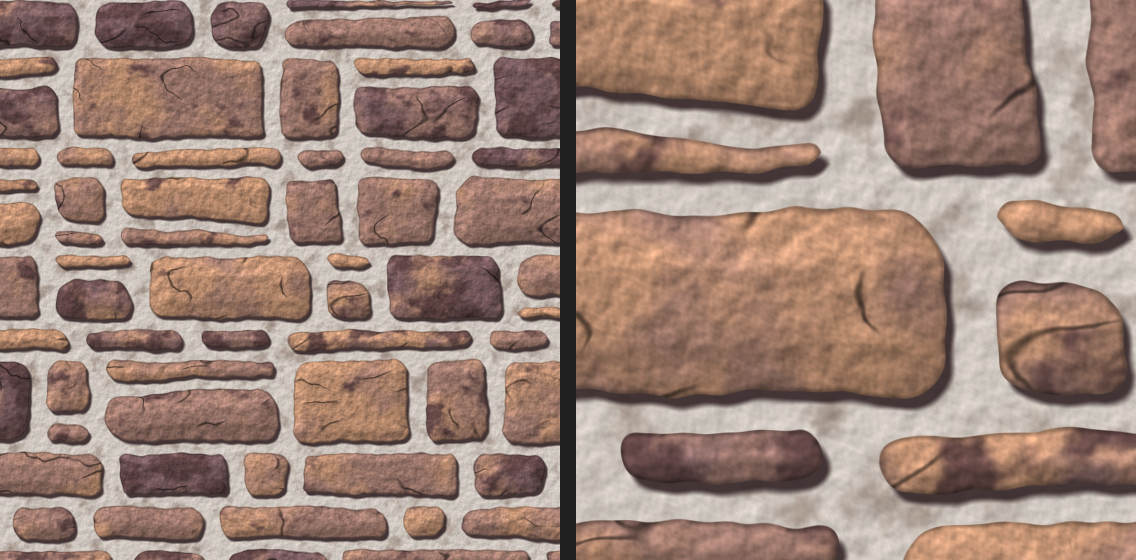
Left: the whole. Right: its middle third, enlarged.
A WebGL 1 fragment shader for this texture:

```glsl
precision highp float;
// Draws a rustic wall of rough brown stones set in pale mortar, lit from the upper left.
uniform vec2 u_resolution;

const float ROWS = 9.0;
const float HALF_GAP = 0.0085;
const vec2 TO_LIGHT = vec2(-0.005, 0.007);

const vec3 OCHRE = vec3(0.69, 0.52, 0.41);
const vec3 ROSE = vec3(0.57, 0.435, 0.395);
const vec3 PLUM = vec3(0.44, 0.335, 0.35);
const vec3 STAIN = vec3(0.32, 0.225, 0.23);
const vec3 LIME = vec3(0.81, 0.78, 0.75);
const vec3 GRIT = vec3(0.65, 0.59, 0.55);
const vec3 SHADE = vec3(0.19, 0.13, 0.14);

struct Stone {
  float depth; // distance inward from the edge, negative in the mortar
  vec2 id;
};

vec2 hash2(vec2 c) {
  vec3 q = fract(c.xyx * vec3(0.1031, 0.103, 0.0973));
  q += dot(q, q.yzx + 33.33);
  return fract((q.xx + q.yz) * q.zy);
}

float gradientDot(vec2 cell, vec2 offset) {
  float angle = 6.2832 * hash2(cell).x;
  return dot(vec2(cos(angle), sin(angle)), offset);
}

float gradientNoise(vec2 p) {
  vec2 i = floor(p), f = fract(p);
  vec2 u = f * f * f * (f * (f * 6.0 - 15.0) + 10.0);
  vec2 e = vec2(0.0, 1.0);
  return mix(mix(gradientDot(i, f), gradientDot(i + e.yx, f - e.yx), u.x),
             mix(gradientDot(i + e, f - e), gradientDot(i + 1.0, f - 1.0), u.x), u.y);
}

float fbm(vec2 p) {
  float sum = 0.0, gain = 0.6;
  for (int k = 0; k < 4; k++) {
    sum += gain * gradientNoise(p);
    p = mat2(1.6, 1.2, -1.2, 1.6) * p + 17.3;
    gain *= 0.55;
  }
  return sum;
}

// Unevenly spaced joints, and the span (low, high, index) that holds x
float jointAt(float i, float phase) {
  return i + 0.3 * sin(2.3 * i + phase);
}

vec3 spanAt(float x, float phase) {
  float i = floor(x);
  if (x < jointAt(i, phase)) i -= 1.0;
  else if (x >= jointAt(i + 1.0, phase)) i += 1.0;
  return vec3(jointAt(i, phase), jointAt(i + 1.0, phase), i);
}

Stone stoneAt(vec2 p) {
  p += 0.008 * vec2(gradientNoise(p * 10.0), gradientNoise(p * 10.0 + 31.0));
  p += 0.004 * vec2(gradientNoise(p * 42.0 + 5.0), gradientNoise(p * 42.0 + 67.0));

  vec3 row = spanAt(p.y * ROWS, 1.0);
  vec2 rowRandom = hash2(vec2(row.z, 7.0));
  float columns = mix(3.9, 5.3, rowRandom.x);
  float shift = 10.0 * rowRandom.y;
  vec3 column = spanAt(p.x * columns + shift, row.z * 1.9);
  vec2 spanX = (column.xy - shift) / columns;
  vec2 spanY = row.xy / ROWS;
  vec2 id = vec2(column.z, row.z) + 20.0;

  // Some tall cells hold a thin stone above or below a thicker one
  vec2 split = hash2(id + 51.0);
  if (split.x < 0.35 && spanY.y - spanY.x > 0.1) {
    float cut = mix(spanY.x, spanY.y, split.y < 0.5 ? 0.32 : 0.68);
    cut += (split.y - 0.5) * 0.15 * (p.x - 0.5 * (spanX.x + spanX.y));
    if (p.y < cut) spanY.y = cut;
    else { spanY.x = cut; id.y += 40.0; }
  }

  // Rounded quadrilateral with tilted sides
  vec2 low = vec2(spanX.x, spanY.x), high = vec2(spanX.y, spanY.y);
  vec2 halfSize = 0.5 * (high - low);
  vec2 q = p - 0.5 * (low + high);
  vec2 across = (q / halfSize).yx;
  vec2 tilt = vec2(0.008, 0.003);
  vec2 toHigh = halfSize - q - tilt * (1.0 + across * (2.0 * hash2(id + 3.0) - 1.0));
  vec2 toLow = halfSize + q - tilt * (1.0 + across * (2.0 * hash2(id + 8.0) - 1.0));
  vec2 inset = min(toHigh, toLow) - HALF_GAP;
  float radius = min(mix(0.01, 0.034, hash2(id + 13.0).x), 0.6 * halfSize.y);
  return Stone(radius - length(max(radius - inset, 0.0)), id);
}

// Brightness change from bumps of the given frequency
float relief(vec2 p, float frequency) {
  return fbm(p * frequency) - fbm((p + 0.4 * TO_LIGHT) * frequency);
}

vec3 stoneColor(vec2 p, vec2 id) {
  vec2 random = hash2(id + 29.0);
  vec2 local = p + id * 3.7;
  float blotch = fbm(local * 9.0);
  vec3 color = mix(OCHRE, ROSE, smoothstep(-0.25, 0.25, blotch + 0.8 * (random.x - 0.45)));
  color = mix(color, PLUM, smoothstep(0.72, 0.95, random.y + 0.4 * blotch));
  float stain = fbm(local * vec2(13.0, 18.0) + 40.0) + 0.35 * (random.y - 0.7);
  color = mix(color, STAIN, 0.85 * smoothstep(0.0, 0.24, stain));
  // Broken, wandering cracks
  float crack = abs(gradientNoise(local * vec2(10.0, 17.0) + 0.5 * blotch));
  float broken = smoothstep(0.05, 0.25, gradientNoise(local * 12.0 + 90.0));
  color *= 1.0 - 0.5 * broken * (1.0 - smoothstep(0.0, 0.045, crack));
  return color * (1.0 + 0.65 * relief(local, 48.0) + 0.25 * fbm(local * 95.0));
}

vec3 mortarColor(vec2 p) {
  vec3 color = mix(LIME, GRIT, smoothstep(0.0, 0.45, fbm(p * 26.0)));
  return color * (1.0 + 0.3 * relief(p, 60.0));
}

void main() {
  float size = min(u_resolution.x, u_resolution.y);
  vec2 p = gl_FragCoord.xy / size;
  float pixel = 1.0 / size;
  Stone stone = stoneAt(p);
  Stone caster = stoneAt(p + TO_LIGHT);

  // Cast shadow in the joints, bevel and dark rim on the stones
  vec3 mortar = mix(mortarColor(p), SHADE, 0.88 * smoothstep(-0.002, 0.003, caster.depth));
  float facing = clamp((stone.depth - caster.depth) / 0.008, -1.0, 1.0);
  vec3 face = stoneColor(p, stone.id) * (1.0 + 0.17 * facing);
  face *= mix(0.72, 1.0, smoothstep(0.0, 0.004, stone.depth));
  gl_FragColor = vec4(mix(mortar, face, smoothstep(-pixel, pixel, stone.depth)), 1.0);
}
```
